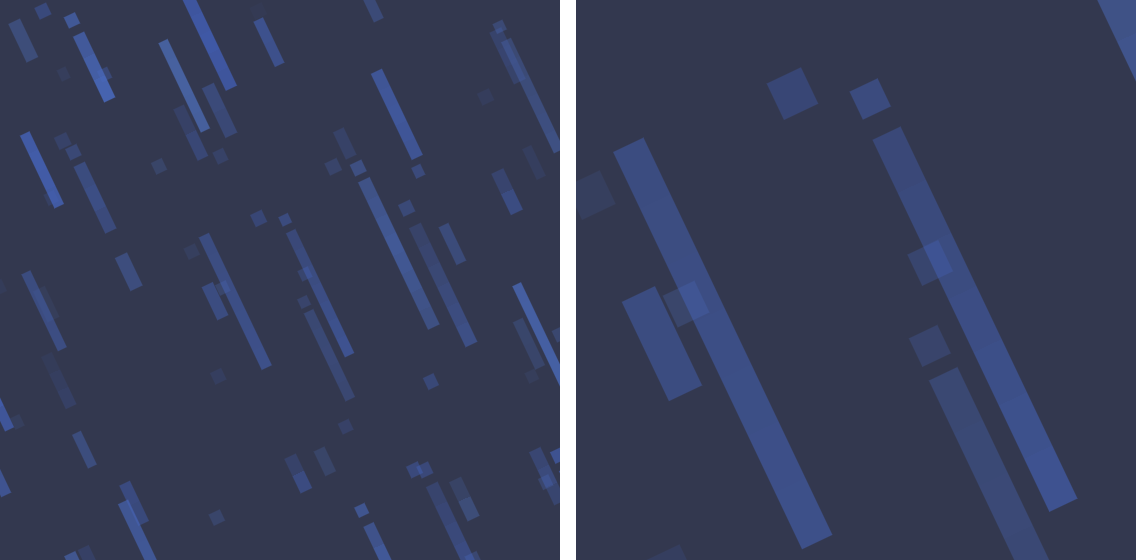
Left, the full canvas; right, a detail of the centre.
Write a WebGL 2 fragment shader that draws this pattern.

```glsl
#version 300 es
precision highp float;
// Slanted blue streaks, broken bars and faint squares on a dark slate ground.

#define SLANT 0.444                      // radians away from vertical
#define BAR_WIDTH vec2(0.017, 0.024)     // thinnest, widest
#define STEP_LENGTH 0.034                // length of one shade step
#define LONG_DENSITY 0.64
#define SHORT_DENSITY 0.25
#define SQUARE_DENSITY 0.09
#define GROUND vec3(0.200, 0.220, 0.310)
#define SLATE_BLUE vec3(0.300, 0.425, 0.710)
#define ROYAL_BLUE vec3(0.275, 0.415, 0.840)

uniform vec2 u_resolution;
out vec4 fragColor;

// Integer hash: three random values in 0..1 per cell and seed
vec3 hash3(ivec2 cell, int seed) {
    uvec3 v = uvec3(ivec3(cell, seed)) * 1664525u + 1013904223u;
    v.x += v.y * v.z; v.y += v.z * v.x; v.z += v.x * v.y;
    v ^= v >> 16u;
    v.x += v.y * v.z; v.y += v.z * v.x; v.z += v.x * v.y;
    return vec3(v >> 8u) / 16777216.0;
}

// Smooth coverage of a box that starts at y = 0 and is centred on x = 0
float boxCover(vec2 p, float width, float len, float edge) {
    vec2 d = abs(p - vec2(0.0, 0.5 * len)) - 0.5 * vec2(width, len);
    return 1.0 - smoothstep(-edge, edge, max(d.x, d.y));
}

// One layer: at most one bar per cell, lanes shifted against each other.
// headroom leaves space above the bar for a loose square.
vec3 addBars(vec3 color, vec2 q, vec2 cellSize, vec2 lengths, vec2 strengths,
             float density, float maxFade, float headroom, int seed, float edge) {
    float lane = floor(q.x / cellSize.x);
    q.y += cellSize.y * hash3(ivec2(int(lane), 0), seed).x;
    vec2 cell = floor(q / cellSize);
    vec2 local = q - cell * cellSize;
    ivec2 id = ivec2(cell);

    vec3 place = hash3(id, seed + 1);
    vec3 shape = hash3(id, seed + 2);
    vec3 shade = hash3(id, seed + 3);
    if (place.x > density) return color;

    float width = mix(BAR_WIDTH.x, BAR_WIDTH.y, shape.x);
    float len = max(mix(lengths.x, lengths.y, shape.y), width);
    float margin = 0.5 * width + edge;
    vec2 start = vec2(mix(margin, cellSize.x - margin, place.y),
                      mix(headroom + edge, cellSize.y - len - edge, place.z));
    vec2 p = local - start;

    // Shade changes in steps away from the brightest point
    float steps = max(1.0, floor(len / STEP_LENGTH));
    float index = clamp(floor(p.y / len * steps), 0.0, steps - 1.0);
    float t = (index + 0.5) / steps;
    float peak = shape.z < 0.5 ? 0.45 : 1.0;
    float fade = maxFade * shade.z * abs(t - peak);
    float strength = mix(strengths.x, strengths.y, shade.x);
    float cover = boxCover(p, width, len, edge) * (1.0 - fade);

    // Loose square ahead of some long bars
    if (headroom > 0.0 && shade.z > 0.45) {
        float gap = mix(0.4, 1.0, shape.z) * width;
        vec2 loose = p + vec2(0.0, gap + width);
        cover = max(cover, 0.7 * boxCover(loose, width, width, edge));
    }
    vec3 tint = mix(SLATE_BLUE, ROYAL_BLUE, shade.y);
    return mix(color, tint, cover * strength);
}

void main() {
    float scale = min(u_resolution.x, u_resolution.y);
    vec2 uv = gl_FragCoord.xy / scale;
    float edge = 0.75 / scale;

    // x runs across the bars, y runs down along them
    vec2 down = vec2(sin(SLANT), -cos(SLANT));
    vec2 q = vec2(dot(uv, vec2(-down.y, down.x)), dot(uv, down));

    vec3 color = GROUND;
    color = addBars(color, q, vec2(0.058, 0.072), vec2(0.02, 0.024),
                    vec2(0.04, 0.36), SQUARE_DENSITY, 0.0, 0.0, 11, edge);
    color = addBars(color, q, vec2(0.082, 0.160), vec2(0.042, 0.105),
                    vec2(0.10, 0.55), SHORT_DENSITY, 0.85, 0.0, 23, edge);
    color = addBars(color, q, vec2(0.100, 0.450), vec2(0.110, 0.300),
                    vec2(0.34, 0.92), LONG_DENSITY, 0.60, 0.055, 37, edge);
    fragColor = vec4(color, 1.0);
}
```
